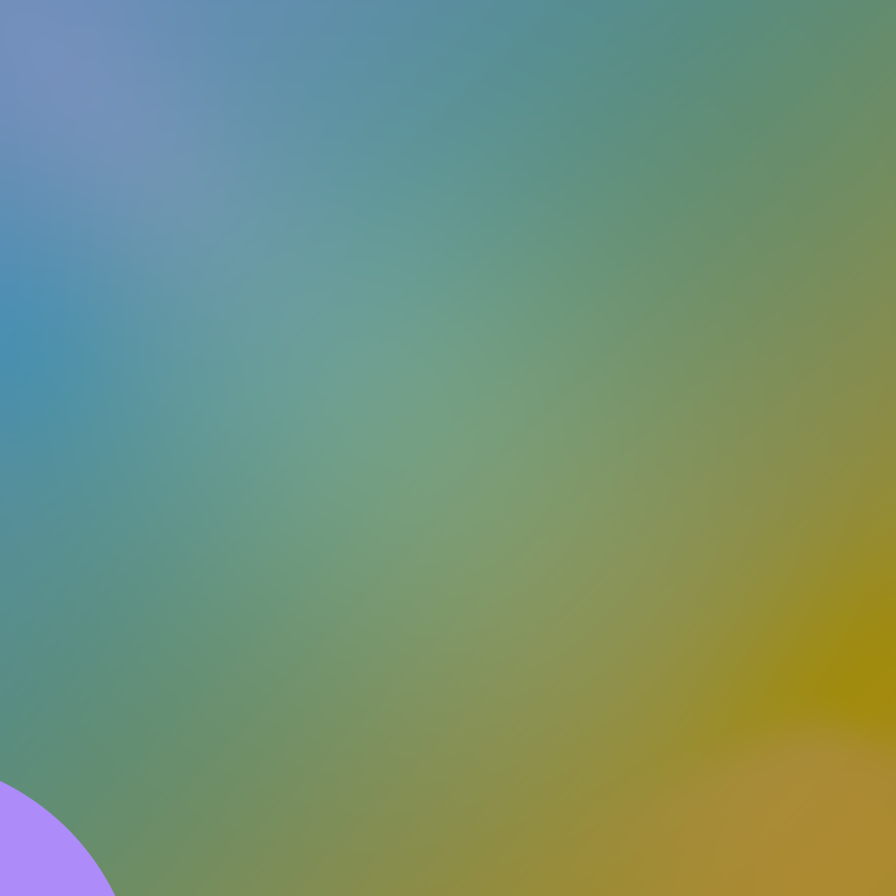
Write a Shadertoy shader that draws this background.

```glsl
// A soft diagonal sweep from blue through green to gold, with a violet disc
// tucked into the lower left corner. A blended colour ramp runs along the
// diagonal; stretched Gaussian glows bend it, and a distance cuts the disc.

// Gaussian falloff whose axes follow the two diagonals of the canvas:
// size.x runs toward the lower right, size.y toward the upper right.
float glow(vec2 p, vec2 center, vec2 size) {
    vec2 q = p - center;
    vec2 diagonal = vec2(q.x - q.y, q.x + q.y) * 0.7071 / size;
    return exp(-dot(diagonal, diagonal));
}

// Smooth weighted blend of evenly spaced stops, t from -1 to 1.
vec3 diagonalRamp(float t) {
    vec3 stops[7] = vec3[7](
        vec3(0.42, 0.55, 0.73), vec3(0.36, 0.545, 0.67),
        vec3(0.32, 0.55, 0.56), vec3(0.38, 0.55, 0.43),
        vec3(0.50, 0.55, 0.33), vec3(0.61, 0.54, 0.18),
        vec3(0.66, 0.54, 0.17));
    vec3 sum = vec3(0.0);
    float total = 0.0;
    for (int i = 0; i < 7; i++) {
        float offset = t * 3.0 + 3.0 - float(i);
        float weight = exp(-offset * offset * 1.5);
        sum += stops[i] * weight;
        total += weight;
    }
    return sum / total;
}

void mainImage(out vec4 fragColor, in vec2 fragCoord) {
    vec2 uv = fragCoord / iResolution.xy;
    vec3 color = diagonalRamp(uv.x - uv.y);

    // Pale lift through the middle
    color += vec3(0.08, 0.075, 0.065) * glow(uv, vec2(0.43, 0.55), vec2(0.36, 0.30));

    // Lavender streak from the upper left and a clear blue pool on the left edge
    color += vec3(0.06, 0.01, 0.03) * glow(uv, vec2(0.12, 0.87), vec2(0.23, 0.11));
    color += vec3(-0.08, 0.0, 0.03) * glow(uv, vec2(0.0, 0.62), vec2(0.15, 0.13));

    // Deep gold band, then a warm amber fold beneath its ridge
    float ridge = 0.23 - 0.45 * sqrt(pow(uv.x - 0.91, 2.0) + 0.0008);
    float amber = smoothstep(-0.015, 0.07, ridge - uv.y);
    float gold = glow(uv, vec2(0.96, 0.24), vec2(0.12, 0.20));
    color += vec3(0.015, 0.0, -0.14) * gold * (1.0 - amber);
    color += vec3(0.04, 0.0, 0.025) * amber * glow(uv, vec2(0.88, 0.10), vec2(0.16, 0.20));

    // Violet disc cut by the corner
    float disc = length(uv - vec2(-0.119, -0.1195)) - 0.275;
    float edge = 0.75 / iResolution.y;
    color = mix(color, vec3(0.68, 0.55, 0.98), 1.0 - smoothstep(-edge, edge, disc));

    fragColor = vec4(clamp(color, 0.0, 1.0), 1.0);
}
```
